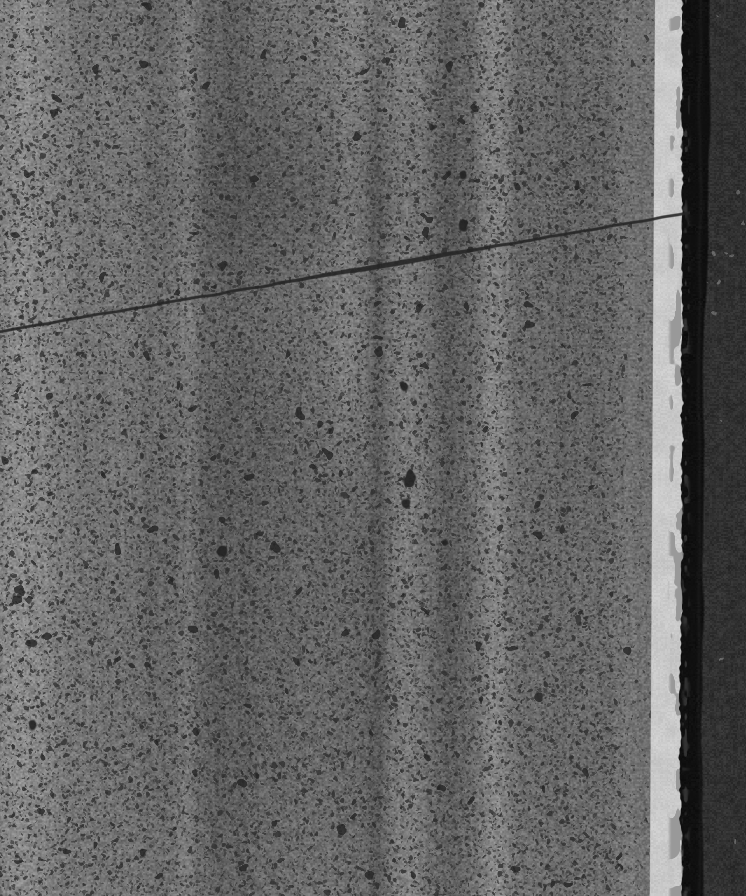
A WebGL 1 fragment shader for this texture:

```glsl
precision highp float;
uniform vec2 u_resolution;

float hash(vec2 p) {
  return fract(sin(dot(p, vec2(127.1, 311.7))) * 43758.5453);
}

float noise(vec2 p) {
  vec2 i = floor(p), f = fract(p);
  f = f * f * (3.0 - 2.0 * f);
  return mix(mix(hash(i), hash(i + vec2(1.0, 0.0)), f.x),
             mix(hash(i + vec2(0.0, 1.0)), hash(i + 1.0), f.x), f.y);
}

// Soft vertical band centred at c with half width w
float band(float x, float c, float w) {
  float d = (x - c) / w;
  return exp(-d * d);
}

// Irregular stone chips, one candidate per jittered cell
float chips(vec2 p, float cells, float density, float seed) {
  vec2 q = p * cells;
  q += 0.55 * (vec2(noise(q * 1.7 + seed), noise(q * 1.7 + seed + 31.0)) - 0.5);
  float soft = 0.6 * cells / u_resolution.y;
  float cover = 0.0;
  for (int j = -1; j <= 1; j++) {
    for (int i = -1; i <= 1; i++) {
      vec2 cell = floor(q) + vec2(float(i), float(j));
      vec2 rnd = vec2(hash(cell + seed), hash(cell + seed + 17.3));
      vec2 d = q - cell - rnd;
      float a = 6.283 * hash(cell + seed + 5.7);
      d = vec2(cos(a) * d.x + sin(a) * d.y, cos(a) * d.y - sin(a) * d.x);
      float size = mix(0.16, 0.42, hash(cell + seed + 41.0));
      float dist = length(d * vec2(1.0, 1.35)) - size;
      float present = step(hash(cell + seed + 73.0), density);
      cover = max(cover, present * (1.0 - smoothstep(-soft, soft, dist)));
    }
  }
  return cover;
}

float blot(vec2 p, vec2 c, float r) {
  float edge = r * (0.7 + 0.6 * noise(p * 190.0));
  return 1.0 - smoothstep(-0.0015, 0.0015, length((p - c) * vec2(1.15, 0.95)) - edge);
}

// Worn lengthwise bands of the road surface
float streaks(vec2 uv) {
  float x = uv.x;
  float tone = 0.385 + 0.12 * band(x, 0.03, 0.055) + 0.04 * band(x, 0.14, 0.05);
  tone += 0.06 * band(x, 0.25, 0.014) - 0.045 * band(x, 0.305, 0.04);
  tone += 0.07 * band(x, 0.465, 0.035) * smoothstep(0.35, 0.6, uv.y);
  tone -= 0.075 * band(x, 0.506, 0.012) * (1.0 - 0.6 * smoothstep(0.7, 0.95, uv.y));
  tone += 0.075 * band(x, 0.547, 0.026) - 0.05 * band(x, 0.605, 0.024);
  tone += 0.11 * band(x, 0.663, 0.022) - 0.015 * band(x, 0.76, 0.06);
  tone += 0.03 * smoothstep(0.815, 0.84, x);
  tone += 0.03 * (noise(vec2(x * 65.0, uv.y * 2.0)) - 0.5);
  tone += 0.03 * (noise(vec2(x * 5.0, uv.y * 6.0) + 9.0) - 0.5);
  tone -= 0.05 * band(x, 0.38, 0.2) * band(uv.y, 0.78, 0.09);
  return tone - 0.03 * band(x, 0.38, 0.2) * band(uv.y, 0.36, 0.2);
}

float asphalt(vec2 uv, vec2 p) {
  float calm = smoothstep(0.82, 0.85, uv.x);
  float tone = streaks(uv) + 0.04 - 0.015 * calm;
  tone += 0.13 * (noise(p * 420.0) - 0.5) + 0.08 * (hash(floor(p * 512.0)) - 0.5);
  tone = mix(tone, 0.2, 0.65 * chips(p, 200.0, 0.65 - 0.4 * calm, 3.0));
  tone = mix(tone, 0.17, 0.75 * chips(p, 130.0, 0.3 - 0.25 * calm, 11.0));
  tone = mix(tone, 0.14, 0.8 * chips(p, 75.0, 0.06 - 0.05 * calm, 23.0));

  // Larger stains
  float stain = max(blot(p, vec2(0.457, 0.466), 0.008), blot(p, vec2(0.453, 0.438), 0.005));
  stain = max(stain, blot(p, vec2(0.451, 0.569), 0.005));
  stain = max(stain, max(blot(p, vec2(0.517, 0.805), 0.005), blot(p, vec2(0.517, 0.748), 0.006)));
  stain = max(stain, max(blot(p, vec2(0.248, 0.384), 0.006), blot(p, vec2(0.496, 0.394), 0.004)));
  stain = max(stain, blot(p, vec2(0.036, 0.191), 0.005));
  return mix(tone, 0.13, 0.9 * stain);
}

void main() {
  vec2 uv = gl_FragCoord.xy / u_resolution;
  vec2 p = gl_FragCoord.xy / u_resolution.y;
  float aa = 0.8 / u_resolution.x;
  float grain = hash(floor(p * 512.0) + 7.0) - 0.5;
  float tone = asphalt(uv, p);

  // Painted edge line with worn patches
  float left = 0.871 + 0.007 * uv.y;
  float right = 0.914 - 0.003 * band(uv.y, 0.2, 0.12);
  float paint = 0.79 + 0.05 * grain + 0.04 * (noise(p * 60.0) - 0.5);
  float worn = smoothstep(0.66, 0.72, noise(vec2(uv.x * 110.0, uv.y * 38.0)) + 0.12 * noise(p * 200.0));
  paint = mix(paint, 0.6, worn * smoothstep(0.894, 0.901, uv.x));
  tone = mix(tone, paint, smoothstep(left - aa, left + aa, uv.x));

  // Dark gap and the shoulder beyond it
  float ragged = 0.003 * (noise(vec2(2.0, uv.y * 60.0)) - 0.5) + 0.003 * (noise(p * 220.0) - 0.5);
  float gap = 0.06 + 0.05 * grain * noise(p * 90.0);
  gap += 0.14 * smoothstep(0.6, 0.85, noise(p * vec2(260.0, 120.0))) * band(uv.x, 0.919, 0.005);
  gap += 0.03 * band(uv.x, 0.936 + 0.004 * noise(vec2(uv.y * 18.0, 4.0)), 0.0025);
  tone = mix(tone, gap, smoothstep(-aa, aa, uv.x - right - ragged));
  float rim = 0.943 + 0.008 * smoothstep(0.55, 0.85, uv.y) - 0.003 * band(uv.y, 0.2, 0.1)
            + 0.003 * (noise(vec2(8.0, uv.y * 22.0)) - 0.5);
  float shoulder = 0.19 + 0.07 * grain + 0.04 * (noise(p * 180.0) - 0.5);
  shoulder += 0.2 * chips(p, 150.0, 0.01, 57.0);
  tone = mix(tone, shoulder, smoothstep(-2.0 * aa, 2.0 * aa, uv.x - rim));

  // Thin slanted crack, widest near the middle
  float wobble = 0.0012 * (noise(vec2(uv.x * 45.0, 1.0)) - 0.5);
  float off = abs(uv.y - 0.630 - 0.1435 * uv.x - wobble);
  float width = 0.0014 + 0.0013 * band(uv.x, 0.53, 0.1);
  float crack = (1.0 - smoothstep(width - 0.0008, width + 0.0012, off)) * (1.0 - step(0.925, uv.x));
  tone = mix(tone, 0.14, 0.88 * crack);

  gl_FragColor = vec4(vec3(clamp(tone, 0.0, 1.0)), 1.0);
}
```
